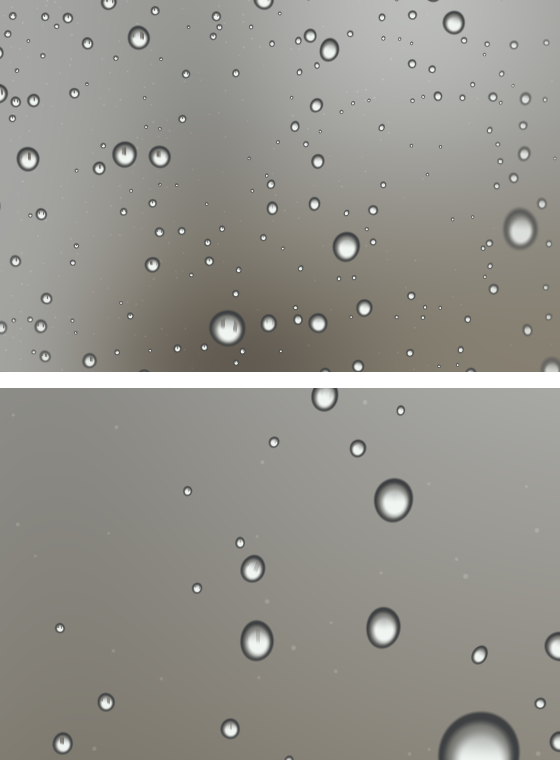
Top: the whole. Bottom: its middle third, enlarged.
Give the GLSL for this texture, as a Shadertoy shader.

```glsl
// Water drops of mixed sizes on a pane of glass before a soft grey-tan backdrop.
#define SEED 7.0
#define LAYERS 4
#define COARSE_CELL 0.28
#define CELL_RATIO 0.52
#define DENSITY vec4(0.46, 0.36, 0.32, 0.09)
#define RADIUS_RANGE vec2(0.11, 0.21)
#define RIM_COLOR vec3(0.23, 0.24, 0.25)
#define BODY_COLOR vec3(0.47, 0.47, 0.45)
#define GLINT_COLOR vec3(0.94, 0.96, 0.95)
#define DUST_AMOUNT 0.13

struct Drop { vec2 center; float radius; vec3 rnd; };

vec3 hash3(vec3 p) {
    p = fract(p * vec3(0.1031, 0.1030, 0.0973));
    p += dot(p, p.yxz + 33.33);
    return fract((p.xxy + p.yxx) * p.zyx);
}

float cellSize(int layer) {
    return COARSE_CELL * pow(CELL_RATIO, float(layer));
}

vec2 gridShift(int layer) {
    return vec2(0.37, 0.21) * float(layer) + 20.3;
}

// One drop per grid cell, kept inside its cell; radius 0 means none
Drop dropInCell(vec2 id, int layer) {
    vec3 place = hash3(vec3(id, SEED + float(layer) * 13.0));
    vec3 rnd = hash3(vec3(id.yx, SEED + float(layer) * 17.0 + 5.0));
    float size = cellSize(layer);
    float radius = mix(RADIUS_RANGE.x, RADIUS_RANGE.y, rnd.x * rnd.x);
    vec2 center = (id + mix(vec2(0.27), vec2(0.73), place.xy) - gridShift(layer)) * size;
    float present = step(place.z, DENSITY[layer]);
    return Drop(center, radius * size * present, rnd);
}

// True where a larger drop already takes the space
bool isCovered(Drop drop, int layer) {
    for (int j = 0; j < layer; j++) {
        vec2 home = floor(drop.center / cellSize(j) + gridShift(j));
        for (int k = 0; k < 9; k++) {
            Drop other = dropInCell(home + vec2(k % 3 - 1, k / 3 - 1), j);
            float reach = (other.radius + drop.radius) * 1.2;
            if (other.radius > 0.0 && distance(other.center, drop.center) < reach) return true;
        }
    }
    return false;
}

// Out-of-focus light behind the glass
vec3 backdrop(vec2 uv) {
    vec3 color = mix(vec3(0.525, 0.50, 0.445), vec3(0.585, 0.585, 0.57), smoothstep(0.0, 0.85, uv.y));
    color = mix(color, vec3(0.655, 0.66, 0.65), smoothstep(0.40, 0.0, uv.x) * 0.9);
    vec2 glow = (uv - vec2(0.74, 1.0)) / vec2(0.30, 0.42);
    color = mix(color, vec3(0.735, 0.74, 0.73), exp(-dot(glow, glow)));
    vec2 shade = (uv - vec2(0.43, 0.0)) / vec2(0.23, 0.24);
    color = mix(color, vec3(0.37, 0.345, 0.31), exp(-dot(shade, shade)) * 0.9);
    vec2 veil = (uv - vec2(0.37, 0.58)) / vec2(0.13, 0.4);
    return color - 0.05 * exp(-dot(veil, veil));
}

// Faint specks, mostly on the left
float dust(vec2 p, float left, float pixel) {
    vec2 g = p / 0.022;
    vec3 h = hash3(vec3(floor(g) + 40.0, SEED));
    float d = length(fract(g) - mix(vec2(0.2), vec2(0.8), h.xy)) * 0.022;
    float r = mix(0.001, 0.0022, h.x);
    return step(h.z, DUST_AMOUNT * left) * (1.0 - smoothstep(r - pixel, r + pixel, d));
}

vec3 paintDrop(vec3 under, vec2 p, Drop drop, float aspect, float pixel) {
    vec2 at = vec2(drop.center.x / aspect, drop.center.y);
    float rightSide = smoothstep(0.3, 0.6, at.x);
    float defocus = smoothstep(0.78, 1.05, at.x) + smoothstep(0.3, 0.0, at.x + at.y * 0.5) * 0.5;

    // Upright oval leaning to the right, with a slightly wavy outline
    float lean = (drop.rnd.y - 0.2) * 0.7 * rightSide;
    vec2 q = mat2(cos(lean), sin(lean), -sin(lean), cos(lean)) * (p - drop.center) / drop.radius;
    q.x *= 1.0 + 0.22 * drop.rnd.z * (0.3 + rightSide);
    float angle = atan(q.y, q.x);
    float wave = sin(2.0 * angle + drop.rnd.x * 6.3) + 0.6 * sin(3.0 * angle + drop.rnd.z * 6.3);
    float d = length(q) * (1.0 + 0.02 * wave);
    float soft = pixel / drop.radius + 0.03 + 0.16 * defocus;

    // Refracted light: grey above, bright below, with dark bars on the left side
    vec3 light = mix(GLINT_COLOR, vec3(0.66, 0.67, 0.66), smoothstep(-0.15, 0.65, q.y));
    float bars = smoothstep(0.1, 0.7, sin(q.x * 8.0 + drop.rnd.y * 6.3) + 0.4 * sin(q.x * 19.0));
    bars *= smoothstep(-0.2, 0.1, q.y + 0.2 * q.x) * smoothstep(0.7, 0.5, d);
    light = mix(light, vec3(0.35, 0.32, 0.29), bars * (1.0 - rightSide) * 0.75);
    float core = 1.0 - smoothstep(0.45, 0.84, length(q - vec2(0.06, -0.10)));
    vec3 color = mix(BODY_COLOR, light, core);

    // Dark rim, heavier at the top
    float inner = 0.86 - 0.07 * q.y;
    float rim = smoothstep(inner - 0.10 - soft, inner + 0.04 + soft * 0.5, d);
    color = mix(color, RIM_COLOR, rim * (0.95 - 0.35 * min(defocus, 1.0)));
    float cover = 1.0 - smoothstep(1.0 - soft, 1.0 + soft, d);
    return mix(under, color, cover * (1.0 - 0.35 * min(defocus, 1.0)));
}

void mainImage(out vec4 fragColor, in vec2 fragCoord) {
    vec2 uv = fragCoord / iResolution.xy;
    vec2 p = fragCoord / iResolution.y;
    float aspect = iResolution.x / iResolution.y;
    float pixel = 1.0 / iResolution.y;
    vec3 color = backdrop(uv);
    color += 0.07 * dust(p, 1.1 - uv.x, pixel);
    for (int layer = LAYERS - 1; layer >= 0; layer--) {
        Drop drop = dropInCell(floor(p / cellSize(layer) + gridShift(layer)), layer);
        if (drop.radius > 0.0 && distance(p, drop.center) < drop.radius * 1.35 && !isCovered(drop, layer))
            color = paintDrop(color, p, drop, aspect, pixel);
    }
    fragColor = vec4(color, 1.0);
}
```
